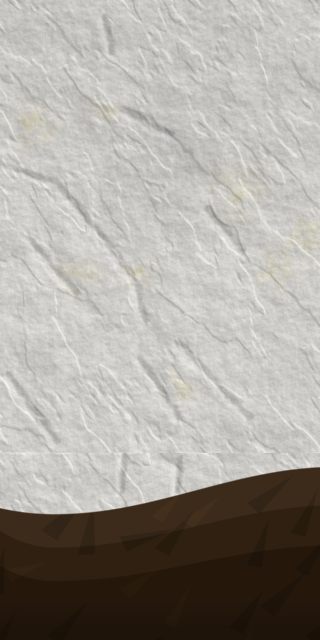
Write a Shadertoy shader that draws this background.

```glsl
// Pale weathered rock face with diagonal cracks above layered dark soil.

const vec3 ROCK_TINT = vec3(1.0, 0.992, 0.976);
const vec3 LICHEN = vec3(0.88, 0.85, 0.73);
const vec3 SOIL_TOP = vec3(0.235, 0.170, 0.105);
const vec3 SOIL_MID = vec3(0.185, 0.127, 0.068);
const vec3 SOIL_DEEP = vec3(0.145, 0.094, 0.044);
const float SEAM_Y = 0.583;

// Main fissures: start and end, in canvas widths
const vec4 CRACKS[11] = vec4[](
    vec4(0.00, 1.49, 0.18, 1.43), vec4(0.18, 1.43, 0.34, 1.24),
    vec4(0.34, 1.24, 0.42, 1.13), vec4(0.42, 1.13, 0.46, 1.00),
    vec4(0.09, 1.26, 0.24, 1.09), vec4(0.56, 0.93, 0.78, 0.70),
    vec4(0.44, 0.88, 0.56, 0.70), vec4(0.39, 1.66, 0.54, 1.58),
    vec4(0.33, 1.95, 0.35, 1.84), vec4(0.65, 1.35, 0.76, 1.22),
    vec4(0.03, 0.83, 0.18, 0.62));

// Lichen patches: centre and radius
const vec3 PATCHES[8] = vec3[](
    vec3(0.10, 1.61, 0.07), vec3(0.32, 1.66, 0.04), vec3(0.43, 1.15, 0.05),
    vec3(0.24, 1.15, 0.06), vec3(0.74, 1.40, 0.08), vec3(0.97, 1.25, 0.07),
    vec3(0.87, 1.16, 0.07), vec3(0.56, 0.79, 0.05));

vec2 hash2(vec2 p) {
    p = vec2(dot(p, vec2(127.1, 311.7)), dot(p, vec2(269.5, 183.3)));
    return fract(sin(p) * 43758.5);
}

float gradientNoise(vec2 p) {
    vec2 i = floor(p), f = fract(p);
    vec2 u = f * f * f * (f * (f * 6.0 - 15.0) + 10.0);
    vec2 e = vec2(1.0, 0.0);
    float a = dot(hash2(i) * 2.0 - 1.0, f);
    float b = dot(hash2(i + e.xy) * 2.0 - 1.0, f - e.xy);
    float c = dot(hash2(i + e.yx) * 2.0 - 1.0, f - e.yx);
    float d = dot(hash2(i + e.xx) * 2.0 - 1.0, f - e.xx);
    return mix(mix(a, b, u.x), mix(c, d, u.x), u.y);
}

float fbm(vec2 p, int octaves) {
    float sum = 0.0, amp = 0.5;
    for (int i = 0; i < octaves; i++) {
        sum += amp * gradientNoise(p);
        p = mat2(0.8, 0.6, -0.6, 0.8) * p * 2.07 + 7.3;
        amp *= 0.53;
    }
    return sum;
}

float segmentDistance(vec2 p, vec2 a, vec2 b) {
    vec2 pa = p - a, ba = b - a;
    return length(pa - ba * clamp(dot(pa, ba) / dot(ba, ba), 0.0, 1.0));
}

// Rough relief stretched along the diagonal grain, with sharp ledges
float rockHeight(vec2 p) {
    vec2 grain = vec2(dot(p, vec2(0.62, -0.78)), dot(p, vec2(0.78, 0.62)));
    float ledge = fbm(grain * vec2(3.2, 8.0) + 4.0, 4);
    return fbm(p * 8.0, 5) + 0.14 * smoothstep(-0.03, 0.03, ledge);
}

float crackDepth(vec2 p) {
    vec2 q = p + 0.022 * vec2(fbm(p * 14.0, 3), fbm(p * 14.0 + 31.0, 3));
    float nearest = 1.0;
    for (int i = 0; i < 11; i++)
        nearest = min(nearest, segmentDistance(q, CRACKS[i].xy, CRACKS[i].zw));
    for (int i = 0; i < 2; i++) {
        float x = 0.39 + 0.175 * float(i);
        nearest = min(nearest, segmentDistance(q, vec2(x, 0.57), vec2(x - 0.01, 0.47)));
    }
    float width = 0.010 + 0.008 * gradientNoise(p * 18.0);
    return 1.0 - smoothstep(width * 0.3, width * 1.6, nearest);
}

vec3 rockColor(vec2 p, float px) {
    vec2 q = p + vec2(0.37, 0.0) * step(p.y, SEAM_Y);
    vec2 toLight = vec2(-0.0035, -0.0050);
    float relief = rockHeight(q) - rockHeight(q + toLight);
    float tone = 0.805 + 0.85 * clamp(relief, -0.12, 0.12);
    tone += 0.06 * fbm(q * 4.0 + 11.0, 4) + 0.09 * fbm(q * 45.0, 2);
    tone -= 0.025 * smoothstep(1.2, 1.8, p.y);
    tone -= 0.04 * exp(-dot(p - vec2(0.52, 1.45), p - vec2(0.52, 1.45)) * 30.0);
    tone -= 0.11 * crackDepth(p);
    tone += 0.05 * crackDepth(p + vec2(0.016, 0.014));
    float seam = 1.0 - smoothstep(0.001, 0.002 + px, abs(p.y - SEAM_Y));
    tone += 0.05 * seam * smoothstep(-0.15, 0.15, gradientNoise(p * 9.0));

    float lichen = 0.0;
    for (int i = 0; i < 8; i++) {
        float d = length(p - PATCHES[i].xy) / PATCHES[i].z;
        lichen = max(lichen, exp(-d * d));
    }
    lichen *= smoothstep(-0.2, 0.25, fbm(p * 18.0, 3));
    return tone * mix(ROCK_TINT, LICHEN / 0.86, 0.75 * lichen);
}

// Wavy top of a soil layer
float layerTop(float x, float level, float swell, float leftRise) {
    float edge = max(0.17 - x, 0.0);
    return level - swell * cos((x - 0.17) * 3.57) + leftRise * edge * edge;
}

// Scattered angular flakes; negative darkens, positive lightens
float soilFlakes(vec2 p, float cell, float px) {
    float shade = 0.0;
    vec2 home = floor(p / cell);
    for (int k = 0; k < 9; k++) {
        vec2 id = home + vec2(k % 3 - 1, k / 3 - 1);
        vec2 r = hash2(id), s = hash2(id + 57.0);
        vec2 q = p / cell - id - r;
        float a = 0.2 + 1.5 * s.x;
        q = mat2(cos(a), -sin(a), sin(a), cos(a)) * q;
        float d = max(abs(q.y + 0.15 * q.x) - 0.16 * (0.6 - q.x), -q.x - 0.4 * s.y - 0.1);
        float flake = 1.0 - smoothstep(-px / cell, px / cell, d);
        shade += flake * (s.y > 0.35 ? -0.17 : 0.10);
    }
    return clamp(shade, -0.26, 0.12);
}

void mainImage(out vec4 fragColor, in vec2 fragCoord) {
    float px = 1.0 / iResolution.x;
    vec2 p = fragCoord * px;

    // Soil layers, darker with depth
    float top = layerTop(p.x, 0.467, 0.074, 0.2);
    float middle = layerTop(p.x, 0.355, 0.066, 1.4);
    float deep = layerTop(p.x, 0.240, 0.056, 1.3);
    vec3 soil = mix(SOIL_TOP, SOIL_MID, smoothstep(px, -px, p.y - middle));
    soil = mix(soil, SOIL_DEEP, smoothstep(px, -px, p.y - deep));
    soil *= 1.0 + soilFlakes(p, 0.17, px);
    soil *= mix(0.82, 1.0, smoothstep(0.0, 0.16, p.y));

    // Rock above the soil line
    vec3 color = mix(rockColor(p, px), soil, smoothstep(px, -px, p.y - top));
    fragColor = vec4(clamp(color, 0.0, 1.0), 1.0);
}
```
